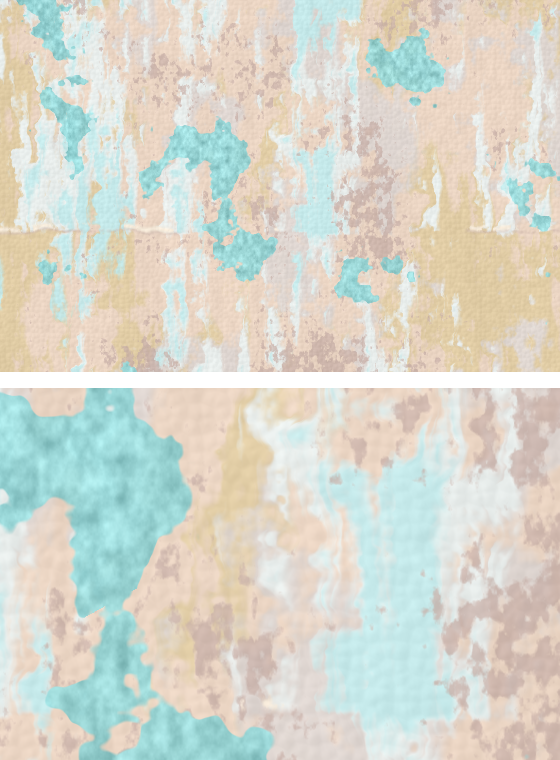
Top, the full canvas; bottom, a detail of the centre.
This texture is drawn by a WebGL 2 fragment shader. Its source:

```glsl
#version 300 es
precision highp float;
// Weathered plaster wall: ochre and peach paint under grey haze, with pale
// washes running down in ragged columns, turquoise flakes and a worn ledge.
// Stretched fractal noise makes the streaks, cellular noise the flakes and grain.

uniform vec2 u_resolution;
out vec4 fragColor;

const vec3 OCHRE     = vec3(0.880, 0.800, 0.645);
const vec3 PEACH     = vec3(0.925, 0.840, 0.770);
const vec3 GREY      = vec3(0.870, 0.838, 0.822);
const vec3 PALE      = vec3(0.905, 0.925, 0.918);
const vec3 CYAN      = vec3(0.750, 0.905, 0.910);
const vec3 TURQUOISE = vec3(0.570, 0.835, 0.840);
const vec3 MAUVE     = vec3(0.770, 0.675, 0.645);
const vec3 CREAM     = vec3(0.960, 0.915, 0.850);

const float LEDGE_Y        = 0.375;  // height of the horizontal seam
const float COLUMN_SPACING = 0.38;   // distance between wash columns
const float COLUMN_START   = 0.13;
const float FLAKE_CLUSTERS = 2.3;    // flake clusters per unit height
const float GRAIN_SCALE    = 75.0;   // plaster bumps per unit height
const float GRAIN_DEPTH    = 0.055;

float hash(vec2 p) {
    vec3 q = fract(p.xyx * vec3(0.1031, 0.1030, 0.0973));
    q += dot(q, q.yzx + 33.33);
    return fract((q.x + q.y) * q.z);
}

float valueNoise(vec2 p) {
    vec2 i = floor(p), f = fract(p);
    f = f * f * (3.0 - 2.0 * f);
    return mix(mix(hash(i), hash(i + vec2(1, 0)), f.x),
               mix(hash(i + vec2(0, 1)), hash(i + vec2(1, 1)), f.x), f.y);
}

// Fractal noise centred on zero, with a spread of about one.
float fbm(vec2 p) {
    float sum = 0.0, weight = 0.5;
    for (int i = 0; i < 4; i++) {
        sum += weight * (valueNoise(p) - 0.5);
        p = p * 2.03 + 17.7;
        weight *= 0.5;
    }
    return sum * 8.0;
}

// Distance to the nearest cell point (x) and the random id of that cell (y).
vec2 cellular(vec2 p) {
    vec2 base = floor(p), nearest = vec2(9.0, 0.0);
    for (int y = -1; y <= 1; y++)
    for (int x = -1; x <= 1; x++) {
        vec2 cell = base + vec2(x, y);
        vec2 point = cell + 0.15 + 0.7 * vec2(hash(cell), hash(cell + 71.3));
        float d = length(p - point);
        if (d < nearest.x) nearest = vec2(d, hash(cell + 31.9));
    }
    return nearest;
}

void main() {
    vec2 p = gl_FragCoord.xy / u_resolution.y;

    // Shared fields: broad patches, vertical streaks, ragged edges
    float ragged = fbm(p * 26.0 + 5.0);
    vec2 q = p + 0.006 * vec2(ragged, fbm(p * 13.0 + 40.0));
    float broad = fbm(q * vec2(9.0, 1.8) + 11.0);
    float fine = fbm(vec2(q.x * 45.0, p.y * 4.5) + 23.0);
    float patches = fbm(q * vec2(4.0, 2.5) + 61.0);

    // Ledge: washes pool above it and thin out below
    float fromLedge = p.y - LEDGE_Y - 0.007 * fbm(vec2(p.x * 5.0, 3.0)) - 0.002 * ragged;
    float below = smoothstep(0.004, -0.004, fromLedge);
    float pool = (1.0 - below) * exp(-max(fromLedge, 0.0) * 10.0);

    float column = cos(6.2832 * (q.x - COLUMN_START) / COLUMN_SPACING);
    float wash = 0.55 * broad + 0.40 * fine + 0.25 * ragged + 0.42 * column
               + 0.30 * pool - 0.25 * below;

    // Old paint, then haze, then wash with its cyan core
    float tone = 0.8 * patches + 0.4 * fine + 0.3 * ragged - 0.25 * column;
    vec3 color = mix(PEACH, OCHRE, smoothstep(-0.25, 0.5, tone));
    float haze = 0.7 * fbm(q * vec2(5.0, 3.2) + 83.0) + 0.5 * wash
               + 0.2 * ragged + 0.6 * (p.x - 0.75);
    color = mix(color, GREY, 0.95 * smoothstep(-0.25, 0.45, haze));
    color = mix(color, PALE, smoothstep(0.25, 0.85, wash));
    float core = wash + 0.5 * fbm(q * vec2(7.0, 4.0) + 97.0);
    color = mix(color, CYAN, 0.9 * smoothstep(0.95, 1.7, core));

    // Mauve speckled stains, mostly under the ledge
    float speckle = fbm(p * vec2(85.0, 60.0) + 7.0);
    float stain = 0.75 * fbm(p * 5.0 + 131.0) + 0.6 * speckle + 0.35 * below - 0.3 * wash;
    color = mix(color, MAUVE, 0.75 * smoothstep(1.0, 1.9, stain));

    // Broken ledge line with cream chips
    float wear = fbm(vec2(p.x * 7.0, 9.0)) + 0.4 * speckle;
    float seam = exp(-pow(fromLedge / 0.005, 2.0));
    color = mix(color, MAUVE, 0.5 * seam * smoothstep(-0.6, 1.0, wear));
    float chip = exp(-pow((fromLedge - 0.008) / 0.008, 2.0));
    color = mix(color, CREAM, chip * smoothstep(0.5, 1.2, wear + 0.5 * ragged));

    // Turquoise flakes gathered in a few clusters
    vec2 cluster = cellular(p * FLAKE_CLUSTERS + 3.0);
    float flake = fbm(p * 15.0 + 151.0) - 7.0 * cluster.x + 1.7 * cluster.y - 0.4;
    color = mix(color, TURQUOISE + 0.035 * speckle, 0.9 * smoothstep(0.2, 0.45, flake));

    // Plaster relief lit from the upper left
    vec2 toLight = vec2(-0.003, 0.003);
    float relief = cellular((p + toLight) * GRAIN_SCALE).x - cellular(p * GRAIN_SCALE).x;
    color += GRAIN_DEPTH * relief + 0.007 * speckle + 0.006 * fine;

    fragColor = vec4(clamp(color, 0.0, 1.0), 1.0);
}
```
